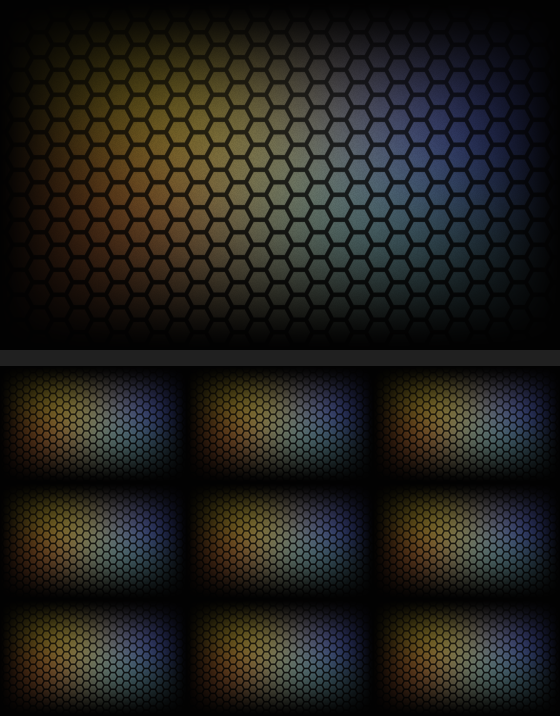
Top: one tile. Bottom: repeated 3 by 3.
Reproduce this background procedurally as a WebGL 2 fragment shader.

```glsl
#version 300 es
precision highp float;

uniform vec2 u_resolution;
out vec4 fragColor;

// Hexagon lattice
const vec2 REPEATS = vec2(14.0, 14.0);
const vec2 PHASE = vec2(0.48, 0.71);
const vec2 CELL_SHAPE = vec2(1.7320508, 1.0);
const float HEX_RADIUS = 0.41;      // apothem, in cell heights
const float WEB_LIGHT_LOW = 0.10;   // web brightness at the bottom
const float WEB_LIGHT_HIGH = 0.42;  // web brightness at the top

// Surface and lighting
const vec2 GRAIN_CELLS = vec2(768.0, 480.0);
const float GRAIN_AMOUNT = 0.07;
const vec2 VIGNETTE_POWER = vec2(1.2, 1.6);
const vec3 BASE_BLACK = vec3(0.008, 0.007, 0.007);

// Soft pools of coloured light
const int POOL_COUNT = 8;
const float POOL_FALLOFF = 18.0;
const vec2 POOL_CENTERS[POOL_COUNT] = vec2[POOL_COUNT](
    vec2(0.18, 0.42), vec2(0.30, 0.72), vec2(0.50, 0.55), vec2(0.68, 0.36),
    vec2(0.83, 0.66), vec2(0.62, 0.78), vec2(0.12, 0.25), vec2(0.42, 0.20));
const vec3 POOL_COLORS[POOL_COUNT] = vec3[POOL_COUNT](
    vec3(0.59, 0.34, 0.12),   // amber
    vec3(0.66, 0.57, 0.12),   // yellow
    vec3(0.40, 0.41, 0.27),   // sage
    vec3(0.30, 0.49, 0.54),   // teal
    vec3(0.28, 0.36, 0.88),   // blue
    vec3(0.43, 0.39, 0.39),   // warm grey
    vec3(0.55, 0.25, 0.12),   // rust
    vec3(0.42, 0.42, 0.32));  // olive grey

float hash(vec2 p) {
    vec3 q = fract(p.xyx * 0.1031);
    q += dot(q, q.yzx + 33.33);
    return fract((q.x + q.y) * q.z);
}

// Distance from the centre of a flat-topped hexagon, measured to its sides
float hexDistance(vec2 p) {
    p = abs(p);
    return max(p.y, dot(p, vec2(0.8660254, 0.5)));
}

// Two interleaved rectangular lattices make the honeycomb
float honeycomb(vec2 grid) {
    vec2 even = fract(grid + 0.5) - 0.5;
    vec2 odd = fract(grid) - 0.5;
    return min(hexDistance(even * CELL_SHAPE), hexDistance(odd * CELL_SHAPE));
}

// Normalised blend of the light pools
vec3 poolLight(vec2 uv) {
    vec3 sum = vec3(0.0);
    float total = 0.0;
    for (int i = 0; i < POOL_COUNT; i++) {
        vec2 offset = uv - POOL_CENTERS[i];
        float weight = exp(-POOL_FALLOFF * dot(offset, offset));
        sum += weight * POOL_COLORS[i];
        total += weight;
    }
    return sum / total;
}

// Falls to zero on every edge, so opposite edges join
float vignette(vec2 uv) {
    vec2 fade = pow(max(4.0 * uv * (1.0 - uv), 0.0), VIGNETTE_POWER);
    return fade.x * fade.y;
}

void main() {
    vec2 uv = gl_FragCoord.xy / u_resolution;

    // Cell mask with an edge about one pixel wide
    float edge = 0.75 * REPEATS.y / u_resolution.y;
    float dist = honeycomb(uv * REPEATS - PHASE);
    float cell = 1.0 - smoothstep(-edge, edge, dist - HEX_RADIUS);

    // Lit cells over a darker web
    vec3 light = poolLight(uv) * vignette(uv);
    float webLight = mix(WEB_LIGHT_LOW, WEB_LIGHT_HIGH, uv.y);
    vec3 color = light * mix(webLight, 1.0, cell);

    // Fine grain
    float grain = hash(floor(uv * GRAIN_CELLS)) - 0.5;
    color *= 1.0 + GRAIN_AMOUNT * grain;

    fragColor = vec4(BASE_BLACK + color, 1.0);
}
```
